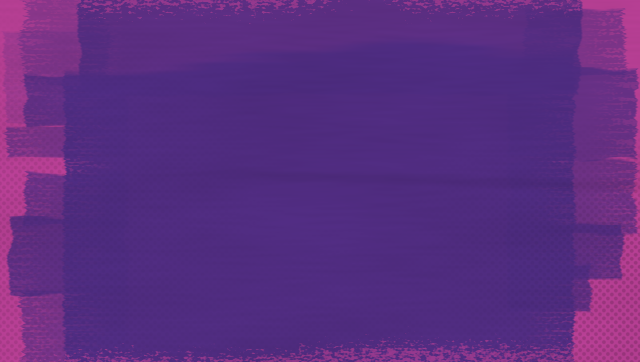
A Shadertoy shader for this background:

```glsl
// Violet dry-brush paint over a magenta ground with halftone dots

vec2 hashGradient(vec2 cell) {
    vec3 h = fract(cell.xyx * vec3(0.1031, 0.1030, 0.0973));
    h += dot(h, h.yzx + 33.33);
    float angle = 6.2832 * fract((h.x + h.y) * h.z);
    return vec2(cos(angle), sin(angle));
}

// Gradient noise, roughly -0.7 to 0.7
float noise(vec2 p) {
    vec2 i = floor(p), f = fract(p);
    vec2 u = f * f * f * (f * (f * 6.0 - 15.0) + 10.0);
    float a = dot(hashGradient(i), f);
    float b = dot(hashGradient(i + vec2(1, 0)), f - vec2(1, 0));
    float c = dot(hashGradient(i + vec2(0, 1)), f - vec2(0, 1));
    float d = dot(hashGradient(i + 1.0), f - 1.0);
    return mix(mix(a, b, u.x), mix(c, d, u.x), u.y);
}

// Coverage of a horizontal stroke; box holds its lower left and upper right
float brush(vec2 p, vec4 box, float dry) {
    vec2 seed = box.xy * 37.0 + box.zw * 11.0;
    float fibre = noise(p * vec2(10.0, 140.0) + seed);
    float grain = fibre + 0.7 * noise(p * vec2(90.0, 170.0) + seed);
    vec2 inset = min(p - box.xy, box.zw - p);
    inset.x += 0.02 * noise(vec2(p.y * 16.0, seed.x)) + 0.035 * dry * fibre;
    inset.y += 0.016 * noise(vec2(p.x * 8.0, seed.y)) + 0.006 * fibre;
    float cover = smoothstep(-0.003, 0.005, min(inset.x, inset.y));
    float worn = 1.0 - smoothstep(0.0, 0.16, inset.x);
    return cover * (1.0 - dry * worn * smoothstep(-0.05, 0.4, grain));
}

// Staggered halftone grid
float halftone(vec2 p, float radius) {
    vec2 q = mat2(0.7071, 0.7071, -0.7071, 0.7071) * p / 0.0155;
    return 1.0 - smoothstep(radius - 0.14, radius + 0.14, length(fract(q) - 0.5));
}

void mainImage(out vec4 fragColor, in vec2 fragCoord) {
    vec2 p = fragCoord / iResolution.y;
    p.x *= 1.7655 * iResolution.y / iResolution.x;
    vec3 magenta = vec3(0.71, 0.245, 0.575);
    vec3 violet = vec3(0.300, 0.170, 0.500);

    // Overlapping stroke ends around the rim
    vec4 strokes[12] = vec4[12](
        vec4(0.22, 0.74, 1.60, 1.10), vec4(0.06, 0.77, 0.30, 1.10),
        vec4(0.07, 0.65, 0.35, 0.79), vec4(0.02, 0.565, 0.35, 0.65),
        vec4(0.07, 0.38, 0.35, 0.52), vec4(0.027, 0.185, 0.35, 0.40),
        vec4(0.06, -0.10, 0.35, 0.20), vec4(1.45, 0.79, 1.72, 0.975),
        vec4(1.40, 0.56, 1.755, 0.81), vec4(1.40, 0.355, 1.755, 0.555),
        vec4(1.40, 0.23, 1.715, 0.38), vec4(1.40, 0.14, 1.63, 0.27));
    float density[12] = float[12](0.86, 0.42, 0.76, 0.60, 0.74, 0.84,
                                  0.62, 0.55, 0.76, 0.68, 0.82, 0.82);
    float bare = 1.0;
    for (int i = 0; i < 12; i++) {
        float dry = 1.25 * (1.0 - density[i]);
        bare *= 1.0 - density[i] * brush(p, strokes[i], dry);
    }

    // Faint wash down the left border
    bare *= 1.0 - 0.25 * brush(p, vec4(0.012, 0.66, 0.3, 0.91), 0.3);

    // Solid centre with a slanting, feathered top
    float crest = 0.79 + 0.09 * smoothstep(0.2, 1.1, p.x) - 0.03 * smoothstep(1.2, 1.6, p.x);
    float feather = 1.0 - smoothstep(-0.025, 0.025,
        p.y - crest + 0.03 * noise(p * vec2(4.0, 50.0)));
    bare *= 1.0 - 0.97 * feather * brush(p, vec4(0.175, -0.1, 1.585, 1.0), 0.35);

    // Dry flecks along the upper and lower margins
    float grain = noise(p * vec2(45.0, 130.0)) + 0.7 * noise(p * vec2(130.0, 190.0) + 7.0);
    float patches = 0.5 * noise(vec2(p.x * 5.0, 3.0));
    float gap = exp(-pow((p.x - 1.02) / 0.09, 2.0));
    float upper = (p.y - 0.965) / 0.04 + patches - 1.2 * gap;
    float lower = (mix(0.022, 0.05, smoothstep(0.7, 0.95, p.x)) - p.y) / 0.035 + patches;
    float margin = clamp(max(upper, lower), -2.0, 0.8);
    float flecks = smoothstep(0.0, 0.7, grain + 0.55 * margin);
    bare = max(bare, 0.68 * flecks);

    vec3 color = mix(violet, magenta, bare);

    // Dots fade in toward the lower corners
    float toRight = smoothstep(1.0, 1.75, p.x) * (1.0 - smoothstep(0.3, 0.75, p.y));
    float toLeft = 0.6 * (1.0 - smoothstep(0.1, 0.9, p.x)) * (1.0 - smoothstep(0.4, 1.1, p.y));
    float dotFade = max(max(toRight, toLeft), 0.25 * (1.0 - smoothstep(0.0, 0.5, p.y)));
    color *= 1.0 - halftone(p, 0.33) * dotFade * mix(0.06, 0.15, bare);

    // Broad pigment variation and fine bristle marks
    color *= 1.0 + 0.05 * noise(p * vec2(2.0, 7.0)) + 0.03 * noise(p * vec2(8.0, 90.0));
    color *= 1.0 - 0.06 * exp(-pow((p.y - 0.51 + 0.03 * (p.x - 0.9)) / 0.015, 2.0))
        * smoothstep(0.4, 0.9, p.x);
    fragColor = vec4(color, 1.0);
}
```
